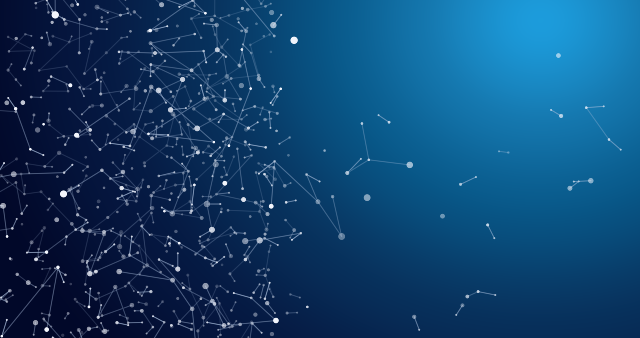
A WebGL 1 fragment shader for this background:

```glsl
precision highp float;
// A blue radial glow at the upper right fades to navy on the left, under a
// dense web of linked dots that thins out to the right. Four jittered cell
// grids hold the dots; each dot may grow a link and a short whisker.

uniform vec2 u_resolution;

vec3 hash3(vec2 cell, float seed) {
  vec3 q = vec3(dot(cell, vec2(127.1, 311.7)), dot(cell, vec2(269.5, 183.3)),
                dot(cell, vec2(419.2, 371.9)));
  return fract(sin(q + seed * 17.3) * 43758.55);
}

// Glow colour by distance from its centre
vec3 glow(float d) {
  vec3 c = mix(vec3(0.11, 0.61, 0.86), vec3(0.09, 0.49, 0.71), smoothstep(0.0, 0.36, d));
  c = mix(c, vec3(0.03, 0.34, 0.53), smoothstep(0.22, 0.7, d));
  c = mix(c, vec3(0.03, 0.20, 0.37), smoothstep(0.58, 1.02, d));
  c = mix(c, vec3(0.02, 0.09, 0.25), smoothstep(0.9, 1.4, d));
  return mix(c, vec3(0.005, 0.03, 0.16), smoothstep(1.32, 1.75, d));
}

// Dense web on the left, fullest around its middle
float webDensity(vec2 p) {
  float core = exp(-dot(p - vec2(0.5, 0.52), (p - vec2(0.5, 0.52)) * vec2(9.0, 5.0)));
  float side = (1.0 - smoothstep(0.8, 0.9, p.x)) * mix(0.45, 0.7, smoothstep(0.05, 0.25, p.x));
  return side * (0.8 + 0.65 * core);
}

// Loose trail along the bottom and a loose group at the right edge
float strayDensity(vec2 p) {
  float trail = step(p.y, 0.66 - 0.65 * max(p.x - 1.12, 0.0)) * step(p.x, 1.57);
  float edge = step(1.58 + 0.4 * max(p.y - 0.5, 0.0), p.x)
             * step(0.4, p.y) * step(p.y, 0.91);
  return 0.6 * trail + 0.7 * edge;
}

vec2 nodeAt(vec2 cell, float layer, float size) {
  return (cell + 0.5 + 0.9 * (hash3(cell, layer).xy - 0.5)) * size;
}

float nodeExists(vec2 cell, vec2 node, float layer) {
  float density = webDensity(node) + strayDensity(node) * step(layer, 0.5);
  return step(hash3(cell, layer + 5.0).x, density);
}

float disc(vec2 p, vec2 centre, float radius, float pixel) {
  return 1.0 - smoothstep(radius - 0.5 * pixel, radius + 0.5 * pixel, length(p - centre));
}

float segment(vec2 p, vec2 a, vec2 b, float pixel) {
  vec2 ab = b - a;
  float t = clamp(dot(p - a, ab) / max(dot(ab, ab), 0.00001), 0.0, 1.0);
  return 1.0 - smoothstep(0.0, 0.0012 + 0.65 * pixel, length(p - a - ab * t));
}

// One grid of dots: x is line cover, y is dot cover
vec2 web(vec2 p, float layer, float size, float pixel) {
  vec2 cover = vec2(0.0);
  for (int j = -1; j <= 1; j++) {
    for (int i = -1; i <= 1; i++) {
      vec2 cell = floor(p / size) + vec2(float(i), float(j));
      vec2 node = nodeAt(cell, layer, size);
      if (nodeExists(cell, node, layer) < 0.5) continue;
      vec3 look = hash3(cell, layer + 11.0);
      vec3 pick = hash3(cell, layer + 23.0);

      // Link to a neighbouring dot
      vec2 nextCell = cell + floor(pick.xy * 3.0) - 1.0;
      vec2 next = nodeAt(nextCell, layer, size);
      float linked = step(pick.z, 0.75) * nodeExists(nextCell, next, layer);
      cover.x = max(cover.x, 0.42 * linked * segment(p, node, next, pixel));

      // Short whisker with a tiny end dot
      float angle = 6.2832 * look.z;
      vec2 tip = node + vec2(cos(angle), sin(angle)) * size * mix(0.3, 0.55, pick.x);
      float whisker = step(look.y, 0.5);
      cover.x = max(cover.x, 0.7 * whisker * segment(p, node, tip, pixel));
      cover.y = max(cover.y, 0.75 * whisker * disc(p, tip, 0.003, pixel));

      // Few large bright dots, many small dim ones
      float radius = mix(0.0038, 0.0112 - 0.0016 * layer, pow(look.x, 3.0));
      float bright = mix(0.5, 1.0, smoothstep(0.2, 0.7, pick.y));
      cover.y = max(cover.y, bright * disc(p, node, radius, pixel));
    }
  }
  return cover;
}

void main() {
  vec2 p = gl_FragCoord.xy / u_resolution.y;
  float pixel = 1.0 / u_resolution.y;

  vec3 color = glow(length((p - vec2(1.6, 0.94)) * vec2(1.0, 1.12)));

  // Fine dim grid first, coarse bright grid last
  for (int k = 0; k < 4; k++) {
    float layer = 3.0 - float(k);
    float size = 0.108 * pow(0.8, layer);
    float strength = 1.0 - 0.2 * layer;
    strength *= mix(1.0, 0.75, smoothstep(0.85, 1.0, p.x));
    vec2 cover = web(p, layer, size, pixel) * strength;
    color = mix(color, vec3(0.66, 0.74, 0.86), cover.x);
    color = mix(color, vec3(0.95, 0.96, 0.99), cover.y);
  }
  gl_FragColor = vec4(color, 1.0);
}
```
